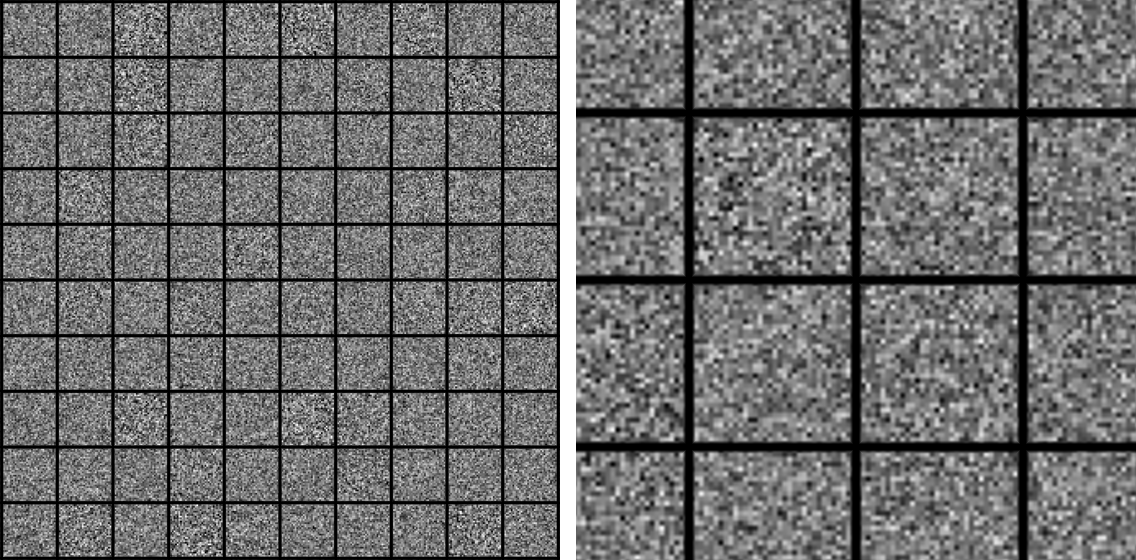
Left: the whole. Right: its middle third, enlarged.
A three.js fragment shader for this pattern:

```glsl
// A ten by ten grid of grey grain tiles, parted and framed by thin black lines.
#define TILES 10.0         // tiles across and down
#define TILE_GRAINS 32.0   // grains along a tile side
#define LINE_GRAINS 2.0    // line width, in grains
#define EDGE_SOFTNESS 0.5  // half width of the line's soft edge, in grains
#define MEAN_GREY 0.475
#define GRAIN_SPREAD 0.18  // standard deviation of the grain
#define LOW_CONTRAST 0.92
#define HIGH_CONTRAST 1.3
#define LINE_COLOR vec3(0.0)

varying vec2 vUv;

// Three even random values for a grid cell
vec3 hash3(vec2 cell) {
  vec3 q = fract(cell.xyx * vec3(0.1031, 0.1030, 0.0973));
  q += dot(q, q.yxz + 33.33);
  return fract((q.xxy + q.yzz) * q.zyx);
}

// Bell-shaped random value with zero mean and unit deviation
float bell(vec2 cell) {
  return 2.0 * (dot(hash3(cell), vec3(1.0)) - 1.5);
}

// Softly blended grain, one random value per cell
float grain(vec2 p) {
  vec2 q = p - 0.5;
  vec2 cell = floor(q);
  vec2 t = smoothstep(0.0, 1.0, q - cell);
  float lower = mix(bell(cell), bell(cell + vec2(1.0, 0.0)), t.x);
  float upper = mix(bell(cell + vec2(0.0, 1.0)), bell(cell + 1.0), t.x);
  return mix(lower, upper, t.y);
}

// Distance to the nearest line centre on either axis
float lineDistance(vec2 p, float pitch) {
  vec2 offset = mod(p - 0.5 * LINE_GRAINS + 0.5 * pitch, pitch) - 0.5 * pitch;
  return min(abs(offset.x), abs(offset.y));
}

void main() {
  float pitch = TILE_GRAINS + LINE_GRAINS;
  vec2 p = vUv * (TILES * pitch + LINE_GRAINS);

  // A few tiles are clearly rougher than the rest
  vec2 tile = floor((p - 0.5 * LINE_GRAINS) / pitch);
  float roughness = pow(hash3(tile + 517.0).x, 6.0);
  float contrast = mix(LOW_CONTRAST, HIGH_CONTRAST, roughness);

  float grey = MEAN_GREY + GRAIN_SPREAD * contrast * grain(p + 19.0);
  vec3 tileColor = vec3(clamp(grey, 0.0, 1.0));

  // Black grid over the grain
  float halfLine = 0.5 * LINE_GRAINS;
  float inside = smoothstep(halfLine - EDGE_SOFTNESS, halfLine + EDGE_SOFTNESS,
                            lineDistance(p, pitch));
  gl_FragColor = vec4(mix(LINE_COLOR, tileColor, inside), 1.0);
}
```
